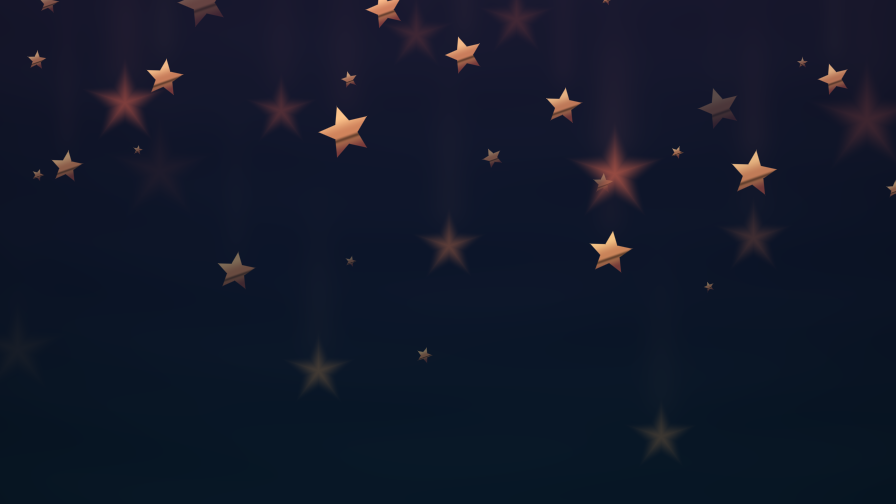
This background is drawn by a WebGL 2 fragment shader. Its source:

```glsl
#version 300 es
precision highp float;
// Copper stars and soft glowing embers hanging in a deep navy night.
uniform vec2 u_resolution;
out vec4 outColor;

const float PI = 3.14159265;
const vec3 NIGHT_TOP = vec3(0.095, 0.095, 0.185);
const vec3 NIGHT_MID = vec3(0.052, 0.085, 0.165);
const vec3 NIGHT_LOW = vec3(0.030, 0.092, 0.150);
const vec3 CREAM = vec3(1.00, 0.80, 0.57);
const vec3 COPPER = vec3(0.83, 0.54, 0.38);
const vec3 RUST = vec3(0.48, 0.24, 0.24);
const vec3 EMBER_RED = vec3(0.76, 0.34, 0.28);
const vec3 EMBER_OCHRE = vec3(0.58, 0.43, 0.27);
const float INNER_RADIUS = 0.46;   // star notch depth relative to the tip
const float CELL_SIZE = 0.185;     // spacing of the small stars
const float TRAIL_LENGTH = 0.36;
const float TRAIL_STRENGTH = 0.075;

// Large stars and embers: x, y, radius, brightness, in canvas heights.
const int COUNT = 12;
const vec4 STARS[COUNT] = vec4[COUNT](
  vec4(0.685, 0.738, 0.053, 1.00), vec4(1.495, 0.655, 0.047, 0.92),
  vec4(0.921, 0.891, 0.038, 0.95), vec4(1.211, 0.498, 0.044, 0.98),
  vec4(1.655, 0.843, 0.032, 0.85), vec4(0.326, 0.845, 0.038, 0.95),
  vec4(1.428, 0.785, 0.042, 0.30), vec4(1.118, 0.789, 0.037, 0.90),
  vec4(0.403, 0.995, 0.050, 0.42), vec4(0.132, 0.669, 0.032, 0.65),
  vec4(0.764, 0.981, 0.038, 0.98), vec4(0.468, 0.461, 0.039, 0.48));
const vec4 EMBERS[COUNT] = vec4[COUNT](
  vec4(0.248, 0.796, 0.040, 0.62), vec4(1.220, 0.655, 0.046, 0.75),
  vec4(0.891, 0.512, 0.034, 0.52), vec4(0.558, 0.780, 0.034, 0.36),
  vec4(0.632, 0.264, 0.034, 0.42), vec4(1.312, 0.134, 0.034, 0.38),
  vec4(1.495, 0.528, 0.036, 0.32), vec4(1.720, 0.762, 0.055, 0.26),
  vec4(0.826, 0.931, 0.035, 0.23), vec4(1.025, 0.961, 0.036, 0.25),
  vec4(0.317, 0.660, 0.052, 0.09), vec4(0.035, 0.306, 0.045, 0.10));

vec3 hash3(vec2 p) {
  vec3 q = fract(p.xyx * vec3(0.1031, 0.1030, 0.0973));
  q += dot(q, q.yxz + 33.33);
  return fract((q.xxy + q.yzz) * q.zyx);
}

vec2 rotate(vec2 p, float angle) {
  float c = cos(angle), s = sin(angle);
  return vec2(c * p.x + s * p.y, c * p.y - s * p.x);
}

// Signed distance to the edge lines of a five-pointed star.
float starDistance(vec2 p, float radius) {
  float sector = PI * 0.4;
  float angle = atan(p.x, p.y + 1e-6);
  angle = abs(mod(angle + 0.5 * sector, sector) - 0.5 * sector);
  vec2 folded = length(p) * vec2(sin(angle), cos(angle));
  vec2 tip = vec2(0.0, radius);
  vec2 notch = INNER_RADIUS * radius * vec2(sin(PI * 0.2), cos(PI * 0.2));
  vec2 edge = notch - tip;
  return dot(folded - tip, normalize(vec2(-edge.y, edge.x)));
}

// Metallic star with a bright upper face and a slanted crease.
void paintStar(inout vec3 color, vec2 p, float radius, float tilt, float light, float height) {
  float pixel = 1.0 / u_resolution.y;
  float d = starDistance(rotate(p, tilt), radius);
  float mask = smoothstep(0.75 * pixel, -0.75 * pixel, d);
  float slope = (p.y - 0.35 * p.x) / radius;
  vec3 metal = mix(COPPER, CREAM, smoothstep(0.0, 0.65, slope));
  vec3 shade = mix(COPPER * 0.82, RUST, smoothstep(-0.25, -0.75, slope));
  metal = mix(shade, metal, smoothstep(-0.24, -0.10, slope));
  metal *= 1.0 - 0.38 * exp(-pow((slope + 0.25) / 0.07, 2.0));
  metal *= mix(vec3(0.94, 1.0, 0.88), vec3(1.0, 0.94, 0.98), height);
  color = mix(color, metal, mask * light);
}

// Faint vertical light rising above a source.
float trail(vec2 p, float width) {
  float across = exp(-pow(p.x / width, 2.0));
  float along = smoothstep(0.0, 0.08, p.y) * smoothstep(TRAIL_LENGTH, 0.0, p.y - 0.08);
  return across * along;
}

vec3 nightSky(vec2 p, float aspect) {
  vec3 color = mix(NIGHT_LOW, NIGHT_MID, smoothstep(0.0, 0.58, p.y));
  color = mix(color, NIGHT_TOP, smoothstep(0.5, 1.05, p.y));
  float waves = sin(p.y * 31.0 + 2.0 * sin(p.x * 2.3)) * sin(p.x * 4.1 + p.y * 9.0);
  float side = (p.x / aspect - 0.5) * 2.0;
  return color * (1.0 - 0.13 * side * side) + 0.003 * waves;
}

void main() {
  vec2 p = gl_FragCoord.xy / u_resolution.y;
  vec3 color = nightSky(p, u_resolution.x / u_resolution.y);

  // Blurred embers and the light above every source
  for (int i = 0; i < COUNT; i++) {
    vec4 ember = EMBERS[i], star = STARS[i];
    vec2 q = p - ember.xy;
    vec3 tint = mix(EMBER_OCHRE, EMBER_RED, smoothstep(0.3, 0.75, ember.y));
    float rays = trail(q, ember.z) * ember.w + 0.5 * trail(p - star.xy, star.z * 0.7) * star.w;
    color += tint * rays * TRAIL_STRENGTH;
    float glow = smoothstep(0.55, -0.45, starDistance(q, ember.z) / ember.z);
    color = mix(color, tint, glow * ember.w);
  }

  // Small stars, one per chosen cell, thinning out toward the bottom
  vec2 cell = floor(p / CELL_SIZE);
  vec3 seed = hash3(cell + 17.0);
  vec2 center = (cell + 0.2 + 0.6 * seed.xy) * CELL_SIZE;
  vec3 style = hash3(cell + 71.0);
  float present = step(seed.z, mix(0.05, 0.62, smoothstep(0.15, 0.8, center.y)));
  float size = mix(0.009, 0.024, style.x * style.x);
  float light = present * mix(0.45, 0.95, style.y) * mix(0.5, 1.0, center.y);
  paintStar(color, p - center, size, style.z - 0.4, light, center.y);

  // Large stars, leaning alternately left and right
  for (int i = 0; i < COUNT; i++) {
    vec4 star = STARS[i];
    float tilt = 0.10 + 0.22 * cos(PI * float(i));
    paintStar(color, p - star.xy, star.z, tilt, star.w, star.y);
  }
  outColor = vec4(color, 1.0);
}
```
